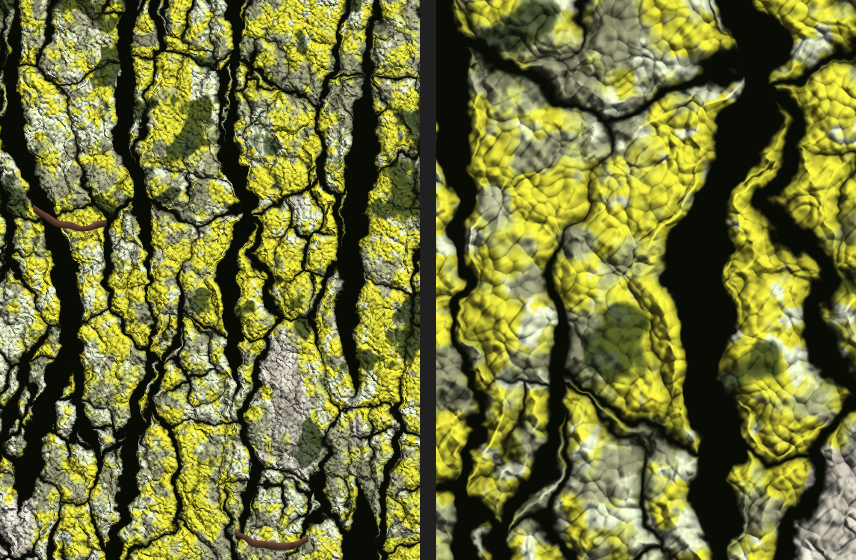
Left: the whole. Right: its middle third, enlarged.
Reproduce this texture procedurally as a Shadertoy shader.

```glsl
// Sunlit tree bark: upright black furrows and cracked plates, crusted with
// yellow lichen, grey bare bark and pale flecks. Warped columns and Voronoi
// cracks give a height field, which is lit from the upper right.

float hash(vec2 p) {
    vec3 q = fract(vec3(p.xyx) * 0.1031);
    q += dot(q, q.yzx + 33.33);
    return fract((q.x + q.y) * q.z);
}

vec2 hash2(vec2 p) {
    return vec2(hash(p), hash(p + 57.3));
}

float noise(vec2 p) {
    vec2 i = floor(p), f = fract(p);
    f = f * f * (3.0 - 2.0 * f);
    return mix(mix(hash(i), hash(i + vec2(1, 0)), f.x),
               mix(hash(i + vec2(0, 1)), hash(i + vec2(1, 1)), f.x), f.y);
}

float fbm(vec2 p) {
    float sum = 0.0, amp = 0.53;
    for (int i = 0; i < 4; i++) {
        sum += amp * noise(p);
        p = mat2(1.6, 1.2, -1.2, 1.6) * p + 9.7;
        amp *= 0.5;
    }
    return sum;
}

// Distance to the nearest crack side; upright cracks are wider than level ones
float crackGap(vec2 p, vec2 cells, float upright, float level) {
    vec2 q = p * cells, base = floor(q), f = fract(q), nearest = vec2(0);
    float best = 9.0, gap = 1.0;
    for (int k = 0; k < 9; k++) {
        vec2 g = vec2(k % 3 - 1, k / 3 - 1);
        vec2 r = g + 0.1 + 0.8 * hash2(base + g) - f;
        if (dot(r, r) < best) { best = dot(r, r); nearest = r; }
    }
    for (int k = 0; k < 25; k++) {
        vec2 g = vec2(k % 5 - 2, k / 5 - 2);
        vec2 r = g + 0.1 + 0.8 * hash2(base + g) - f;
        vec2 across = r - nearest;
        if (dot(across, across) > 0.0001) {
            across = normalize(across);
            vec2 n = across * cells;
            float d = dot(0.5 * (r + nearest), across) / length(n);
            float side = abs(normalize(n).x);
            gap = min(gap, d - mix(level, upright, side * side));
        }
    }
    return gap;
}

// Signed distance to the dark openings: furrows, plate cracks, hairlines
float barkGap(vec2 p) {
    vec2 w = p + 0.055 * (vec2(fbm(p * 8.0), fbm(p * 8.0 + 31.0)) - 0.5)
               + 0.030 * (vec2(fbm(p * 42.0), fbm(p * 42.0 + 17.0)) - 0.5);
    float column = w.x * 4.8 + 0.25 + 0.8 * (noise(w * vec2(2.0, 2.4) + 4.0) - 0.5);
    float width = mix(-0.008, 0.027, noise(vec2(floor(column) * 7.3, w.y * 4.5)));
    float furrow = abs(fract(column) - 0.5) / 4.8 - width;
    float patchy = noise(p * 9.0 + 40.0);
    float plates = crackGap(w, vec2(7.0, 4.5), 0.013 * patchy - 0.002, 0.0015);
    float hairs = crackGap(w + 3.0, vec2(18.0, 14.0), 0.0005, 0.0005);
    return min(min(furrow, plates), hairs + 0.016 * (0.72 - patchy));
}

// Rounded lichen granules
float granules(vec2 p) {
    vec2 q = p * 135.0 + 1.5 * noise(p * 70.0), base = floor(q), f = fract(q);
    float best = 1.0;
    for (int k = 0; k < 9; k++) {
        vec2 g = vec2(k % 3 - 1, k / 3 - 1);
        vec2 r = g + hash2(base + g) - f;
        best = min(best, dot(r, r));
    }
    return 1.0 - best;
}

float height(vec2 p, float gap) {
    return 0.008 * smoothstep(-0.004, 0.018, gap) + 0.009 * fbm(p * 32.0)
         + 0.0032 * granules(p) + 0.0030 * noise(p * 190.0);
}

void mainImage(out vec4 fragColor, in vec2 fragCoord) {
    vec2 p = fragCoord / iResolution.y;

    // Relief and sunlight
    vec2 e = vec2(0.0016, 0.0);
    float gap = barkGap(p);
    float h = height(p, gap);
    vec2 slope = vec2(height(p + e.xy, barkGap(p + e.xy)) - h,
                      height(p + e.yx, barkGap(p + e.yx)) - h) / e.x;
    vec3 normal = normalize(vec3(-slope, 1.0));
    float sun = max(dot(normal, normalize(vec3(0.5, 0.6, 1.0))), 0.0);
    float shade = 0.27 + 0.98 * sun;

    // Bare bark, with stringy pale wood where it has peeled
    float fibre = fbm(p * vec2(90.0, 22.0));
    vec3 color = mix(vec3(0.38, 0.39, 0.28), vec3(0.72, 0.72, 0.58), fibre);
    float peeled = smoothstep(0.68, 0.71, fbm(p * vec2(8.0, 5.0) + 71.0));

    // Yellow crust, thinning to green-grey
    float cover = 0.4 * fbm(p * vec2(9.0, 6.0) + 12.0) + 0.6 * fbm(p * 42.0 + 5.0);
    vec3 crust = mix(vec3(0.70, 0.73, 0.44), vec3(0.80, 0.79, 0.22),
                     smoothstep(0.42, 0.52, cover));
    color = mix(color, crust, smoothstep(0.38, 0.46, cover));

    // Pale mint flecks, peeled wood and dark moss
    float fleck = 0.5 * fbm(p * 13.0 + 83.0) + 0.5 * fbm(p * 75.0 + 29.0);
    color = mix(color, vec3(0.79, 0.82, 0.69), smoothstep(0.53, 0.60, fleck));
    color = mix(color, vec3(0.72, 0.70, 0.64) + 0.5 * (fibre - 0.5), peeled);
    float moss = smoothstep(0.68, 0.73, fbm(p * 11.0 + 51.0) + 0.1 * (fibre - 0.5));
    color = mix(color, vec3(0.16, 0.21, 0.10), 0.8 * moss);

    // Shaded walls fall off into black openings
    color *= shade * mix(0.65, 1.0, smoothstep(0.0, 0.008, gap));
    color = mix(vec3(0.035, 0.045, 0.02), color, smoothstep(-0.0015, 0.0025, gap));

    // Rusty twigs lying across the furrows
    for (int i = 0; i < 2; i++) {
        vec2 t = p - vec2(0.125, 0.6) - float(i) * vec2(0.36, -0.57);
        float bend = t.y - 5.0 * t.x * t.x + 0.15 * t.x + 0.012 * noise(p * 40.0);
        float d = max(abs(bend) - 0.006, abs(t.x) - 0.065);
        vec3 twig = vec3(0.36, 0.22, 0.15) * (0.8 + 70.0 * bend) + 0.1 * fibre;
        color = mix(color, twig, smoothstep(0.002, -0.001, d));
    }
    fragColor = vec4(clamp(color, 0.0, 1.0), 1.0);
}
```
